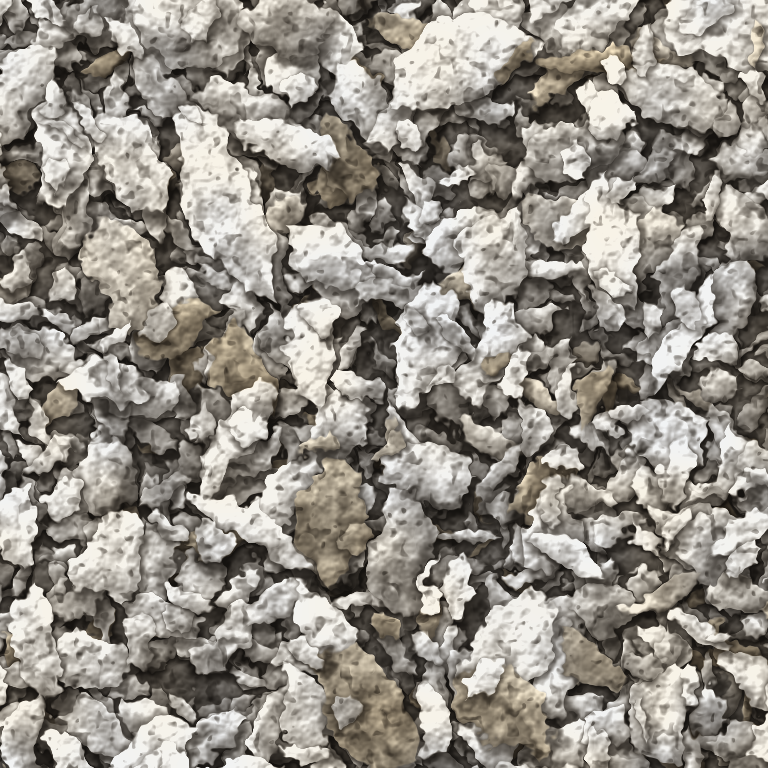
This texture is drawn by a Shadertoy shader. Its source:

```glsl
// Draws a heap of rough, ashy grey stone flakes with deep shadowed gaps.

const float TAU = 6.2831853;
const vec2 LIGHT = vec2(-0.42, 0.91);

float hash(vec2 p) {
    vec3 q = fract(p.xyx * vec3(0.1031, 0.1030, 0.0973));
    q += dot(q, q.yzx + 33.33);
    return fract((q.x + q.y) * q.z);
}

vec2 hash2(vec2 p) {
    return vec2(hash(p), hash(p + 71.7));
}

float noise(vec2 p) {
    vec2 i = floor(p), f = fract(p);
    f = f * f * (3.0 - 2.0 * f);
    float low = mix(hash(i), hash(i + vec2(1, 0)), f.x);
    float high = mix(hash(i + vec2(0, 1)), hash(i + vec2(1, 1)), f.x);
    return mix(low, high, f.y);
}

// Distance to the nearest scattered point
float cellular(vec2 p) {
    vec2 cell = floor(p);
    float nearest = 2.0;
    for (int y = -1; y <= 1; y++)
    for (int x = -1; x <= 1; x++) {
        vec2 id = cell + vec2(x, y);
        nearest = min(nearest, distance(p, id + hash2(id)));
    }
    return nearest;
}

// Side-lit relief: positive facing the light, negative facing away
float lumps(vec2 p) {
    return cellular(p + 0.3 * LIGHT) - cellular(p);
}

float crust(vec2 p) {
    return noise(p) - noise(p + 0.45 * LIGHT);
}

vec2 ragged(vec2 p, float scale, float amount) {
    vec2 q = p * scale;
    return amount * (vec2(noise(q), noise(q + 37.4)) - 0.5);
}

// Irregular convex polygon, stretched to halfSize
float flakeDistance(vec2 q, vec2 halfSize, vec2 id) {
    vec2 s = q / halfSize;
    float d = -10.0;
    for (int k = 0; k < 7; k++) {
        vec2 r = hash2(id + float(k) * 5.31);
        float a = (float(k) + 0.4 * r.x) * TAU / 7.0;
        d = max(d, dot(s, vec2(cos(a), sin(a))) - mix(0.68, 1.0, r.y));
    }
    return d * halfSize.y;
}

// Paints one layer over surface, which holds (tone, brownness)
vec2 addFlakes(vec2 surface, vec2 p, float cells, float density, float bright, float seed) {
    float size = 1.0 / cells;
    float soft = 0.9 / iResolution.y;
    vec2 cell = floor(p * cells);
    for (int y = 1; y >= -1; y--)
    for (int x = -1; x <= 1; x++) {
        vec2 spot = cell + vec2(x, y);
        vec2 id = spot + seed;
        if (hash(id + 3.7) > density) continue;

        // Placement and shape
        vec2 center = (spot + mix(vec2(0.15), vec2(0.85), hash2(id))) * size;
        float a = TAU * hash(id + 11.3);
        mat2 turn = mat2(cos(a), -sin(a), sin(a), cos(a));
        vec2 shape = hash2(id + 23.9);
        float halfLength = size * mix(0.5, 0.78, shape.x);
        vec2 halfSize = halfLength * vec2(1.0, mix(0.28, 0.75, shape.y));
        vec2 q = turn * (p - center);
        float reach = min(0.15 * size, 0.014);
        float d = flakeDistance(q, halfSize, id);
        float dLight = flakeDistance(q + turn * LIGHT * reach, halfSize, id);

        // Cast shadow and contact darkening
        float shadow = 1.0 - smoothstep(-0.005, 0.007, dLight);
        float contact = exp(-max(d, 0.0) / 0.005);
        surface.x *= (1.0 - 0.5 * shadow) * (1.0 - 0.3 * contact);

        // Tilted face, lit rim and streaks along the flake
        vec2 look = hash2(id + 47.1);
        float brown = smoothstep(0.87, 0.97, look.y);
        float tone = mix(mix(0.55, 0.9, look.x), 0.46, 0.8 * brown);
        float rim = smoothstep(-0.7 * halfSize.y, 0.0, d);
        tone += 0.24 * rim * clamp((dLight - d) / reach, -1.0, 0.7);
        tone += 0.22 * dot(q / halfSize, shape - 0.5);
        tone += 0.3 * (noise(q * vec2(28.0, 95.0) + id) - 0.5);
        float cover = 1.0 - smoothstep(-soft, soft, d);
        surface = mix(surface, vec2(tone * bright, brown), cover);
    }
    return surface;
}

vec3 stoneColor(float tone, float brown) {
    vec3 grey = pow(vec3(tone), vec3(1.0, 1.05, 1.11)) * vec3(1.0, 0.993, 0.972);
    return grey * mix(vec3(1.0), vec3(1.0, 0.95, 0.85), brown);
}

void mainImage(out vec4 fragColor, in vec2 fragCoord) {
    vec2 uv = fragCoord / iResolution.y;
    vec2 fine = ragged(uv, 62.0, 0.013) + ragged(uv, 150.0, 0.007);
    vec2 p = uv + ragged(uv, 20.0, 0.026) + fine;

    // Heap, from packed rubble to large slabs and loose crumbs
    vec2 surface = vec2(0.36, 0.0);
    surface = addFlakes(surface, p, 27.0, 1.0, 0.78, 13.0);
    surface = addFlakes(surface, p, 18.0, 0.9, 0.9, 131.0);
    surface = addFlakes(surface, p, 12.0, 0.8, 0.98, 641.0);
    surface = addFlakes(surface, p, 8.5, 0.5, 1.0, 257.0);
    surface = addFlakes(surface, p, 4.6, 0.2, 1.0, 389.0);
    surface = addFlakes(surface, p, 21.0, 0.2, 1.0, 521.0);

    // Crusty grain at several sizes, with small dark pits
    float grain = 0.3 * lumps(p * 34.0 + fine * 40.0);
    grain += 0.32 * crust(p * 42.0) + 0.38 * crust(uv * 95.0 + 9.0);
    grain += 0.36 * crust(uv * 190.0 + 31.0);
    grain += 0.25 * (noise(p * 30.0 + 5.0) - 0.5);
    grain -= 0.38 * smoothstep(0.68, 0.9, noise(uv * 110.0 + fine * 60.0));
    float tone = clamp(surface.x * (1.04 + grain) + 0.045, 0.08, 0.96);

    // Faint drift between warm and cool ash
    float warmth = noise(uv * 14.0) - 0.5;
    vec3 color = stoneColor(tone, surface.y) * (1.0 + warmth * vec3(0.03, 0.0, -0.06));
    fragColor = vec4(color, 1.0);
}
```
